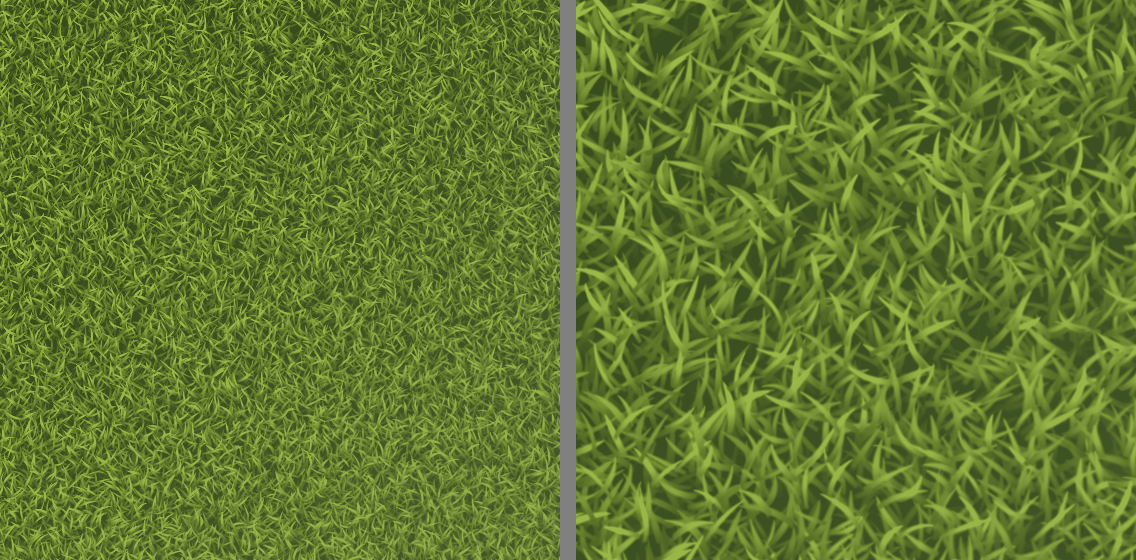
Left: the whole. Right: its middle third, enlarged.
Give the GLSL for this texture, as a three.js fragment shader.

```glsl
// Dense lawn of short curved grass blades, softer and hazier to the lower right.
varying vec2 vUv;

const int LAYERS = 11;
const float CELL = 0.0225;
const vec3 SOIL_GREEN = vec3(0.210, 0.290, 0.110);
const vec3 LEAF_GREEN = vec3(0.380, 0.480, 0.150);
const vec3 TIP_GREEN = vec3(0.585, 0.705, 0.260);
const vec3 HAZE_GREEN = vec3(0.440, 0.530, 0.310);

// Four random values for a cell of a layer.
vec4 hash4(vec2 cell, float seed) {
  vec4 p = fract(vec4(cell.xyx, seed) * vec4(0.1031, 0.1030, 0.0973, 0.1099));
  p += dot(p, p.wzxy + 33.33);
  return fract((p.xxyz + p.yzzw) * p.zywx);
}

vec2 rotate(vec2 p, float angle) {
  float c = cos(angle);
  float s = sin(angle);
  return vec2(c * p.x + s * p.y, c * p.y - s * p.x);
}

// Broad light and dark tufts from layered sines.
float tufts(vec2 p) {
  float wave = sin(p.x * 41.0 + 2.0 * sin(p.y * 33.0));
  wave += sin(p.y * 63.0 + 2.0 * sin(p.x * 47.0 + 1.7));
  wave += sin(dot(p, vec2(97.0, -79.0)) + 2.0 * sin(p.y * 81.0 + p.x * 29.0));
  return wave / 3.0;
}

// Tapered, bent blade: x is its coverage, y the place from root to tip.
vec2 blade(vec2 p, float halfLength, float halfWidth, float bend, float soft) {
  float along = p.y / halfLength;
  float t = clamp(along * 0.5 + 0.5, 0.0, 1.0);
  float side = abs(p.x - bend * (along * along - 0.4));
  float width = halfWidth * (1.0 - t * t) * (0.65 + 0.7 * t);
  float body = 1.0 - smoothstep(-soft, soft, side - width);
  float ends = 1.0 - smoothstep(0.82, 1.0, abs(along));
  return vec2(body * ends, t);
}

vec3 grassColor(float light) {
  vec3 low = mix(SOIL_GREEN, LEAF_GREEN, clamp(light * 2.0, 0.0, 1.0));
  return mix(low, TIP_GREEN, clamp(light * 2.0 - 1.0, 0.0, 1.15));
}

// Paints one grid of blades over the light level below it.
float addLayer(float light, vec2 uv, float depth, float seed, float soft) {
  vec2 p = uv / CELL + hash4(vec2(seed, 7.0), seed).xy * 19.0 + 40.0;
  vec2 home = floor(p);
  for (int j = -1; j <= 1; j++) {
    for (int i = -1; i <= 1; i++) {
      vec2 cell = home + vec2(float(i), float(j));
      vec4 place = hash4(cell, seed + 3.0);
      vec4 look = hash4(cell + 57.0, seed + 11.0);
      float lean = (place.z - 0.5) * 2.7;
      vec2 q = rotate(p - cell - place.xy, lean);
      float halfLength = mix(0.48, 0.84, place.w);
      float halfWidth = mix(0.070, 0.125, look.x);
      vec2 leaf = blade(q, halfLength, halfWidth, (look.y - 0.5) * 0.38, soft / CELL);
      float rise = mix(0.45, 1.0, smoothstep(0.0, 0.55, leaf.y));
      float leafLight = (0.08 + 0.97 * depth) * mix(0.68, 1.15, look.z) * rise;
      light = mix(light, leafLight, leaf.x * 0.95);
    }
  }
  return light;
}

void main() {
  // Distance from the sharp upper left corner.
  float haze = smoothstep(0.1, 1.0, 0.5 * vUv.x + 0.5 * (1.0 - vUv.y));
  float soft = mix(0.0008, 0.0017, haze);

  // Blades from the shaded bottom to the sunlit top.
  float light = 0.0;
  for (int k = 0; k < LAYERS; k++) {
    float depth = float(k) / float(LAYERS - 1);
    light = addLayer(light, vUv, depth, float(k) + 1.0, soft);
  }

  // Uneven growth, lighter foreground and stronger contrast.
  light = 0.48 + 1.2 * (light - 0.45);
  light += 0.10 * tufts(vUv) + 0.12 * (0.5 - vUv.y);
  vec3 color = grassColor(light);
  color = mix(color, HAZE_GREEN, 0.22 * haze);
  gl_FragColor = vec4(color, 1.0);
}
```
